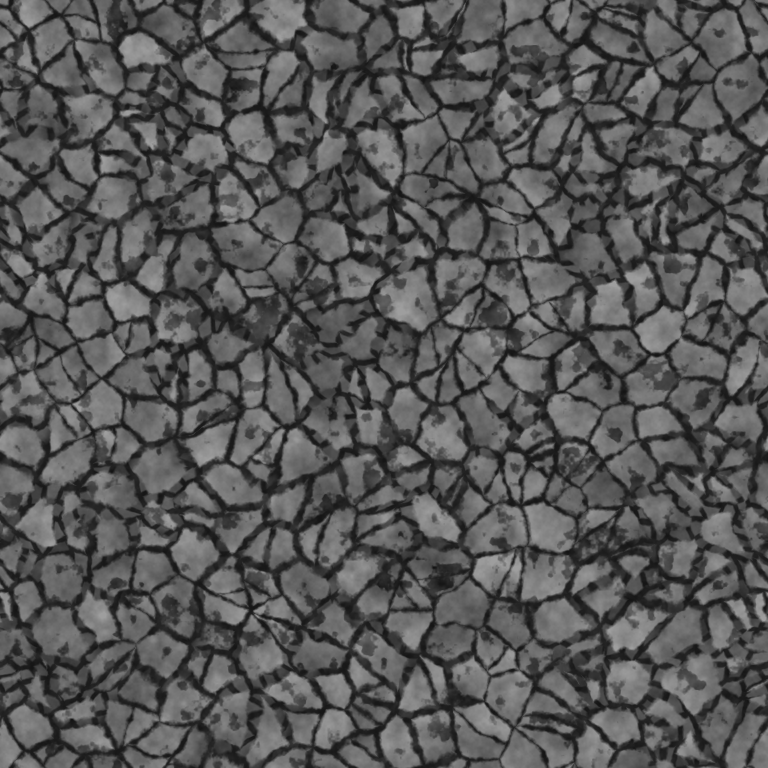
Write a three.js fragment shader that draws this texture.

```glsl
// Weathered grey paving of angular, tightly packed stones with dark joints and rubble.
varying vec2 vUv;

const float TAU = 6.2831853;
const float JOINT_DARK = 0.125;
const float RUBBLE_GREY = 0.37;
const float STONE_GREY = 0.452;

struct Cell {
  float edge;   // distance to the nearest border, in cells
  vec2 seed;    // random pair of the stone
  vec2 offset;  // position relative to the stone's centre
};

vec2 hash2(vec2 p) {
  vec3 q = fract(p.xyx * vec3(0.1031, 0.1030, 0.0973));
  q += dot(q, q.yzx + 33.33);
  return fract((q.xx + q.yz) * q.zy);
}

// Value noise that repeats after a whole number of lattice steps.
float noise(vec2 uv, float period, float seed) {
  vec2 p = uv * period;
  vec2 i = floor(p);
  vec2 f = p - i;
  f = f * f * (3.0 - 2.0 * f);
  vec2 a = mod(i, period) + seed;
  vec2 b = mod(i + 1.0, period) + seed;
  float low = mix(hash2(a).x, hash2(vec2(b.x, a.y)).x, f.x);
  float high = mix(hash2(vec2(a.x, b.y)).x, hash2(b).x, f.x);
  return mix(low, high, f.y);
}

float fbm(vec2 uv, float period, float seed) {
  float sum = 0.0;
  float weight = 0.533;
  for (int i = 0; i < 4; i++) {
    sum += weight * noise(uv, period, seed);
    period *= 2.0;
    seed += 17.0;
    weight *= 0.5;
  }
  return sum;
}

// Random pair of a cell in the turned lattice; equal for cells one tile apart.
vec2 cellSeed(vec2 id, vec2 axis) {
  vec2 k = vec2(axis.x * id.x - axis.y * id.y, axis.y * id.x + axis.x * id.y);
  return hash2(floor(mod(k + 0.5, dot(axis, axis))) + 7.0);
}

vec2 cellCentre(vec2 id, vec2 axis) {
  return id + 0.5 + 0.86 * (cellSeed(id, axis) - 0.5);
}

// Cellular pattern on a lattice turned by a whole-number axis, so it tiles.
Cell cellular(vec2 uv, vec2 axis) {
  vec2 p = vec2(dot(axis, uv), axis.x * uv.y - axis.y * uv.x);
  vec2 base = floor(p);
  vec2 nearestId = base;
  vec2 toNearest = vec2(8.0);
  for (int y = -1; y <= 1; y++) {
    for (int x = -1; x <= 1; x++) {
      vec2 id = base + vec2(float(x), float(y));
      vec2 d = cellCentre(id, axis) - p;
      if (dot(d, d) < dot(toNearest, toNearest)) {
        toNearest = d;
        nearestId = id;
      }
    }
  }
  float edge = 8.0;
  for (int y = -2; y <= 2; y++) {
    for (int x = -2; x <= 2; x++) {
      vec2 id = nearestId + vec2(float(x), float(y));
      vec2 d = cellCentre(id, axis) - p;
      vec2 across = d - toNearest;
      if (dot(across, across) > 0.0001)
        edge = min(edge, dot(0.5 * (d + toNearest), normalize(across)));
    }
  }
  return Cell(edge, cellSeed(nearestId, axis), -toNearest);
}

// Breaks some stones in two along a straight crack.
Cell splitStone(Cell stone, float share) {
  float angle = TAU * fract(stone.seed.x * 7.3);
  float crack = dot(stone.offset, vec2(cos(angle), sin(angle))) + 0.06;
  if (fract(stone.seed.y * 5.7) < share) {
    stone.edge = min(stone.edge, abs(crack) + 0.015);
    stone.seed = fract(stone.seed + 0.37 * step(0.0, crack));
  }
  return stone;
}

// Bends the rows with layered sines and frays the borders with noise.
vec2 warp(vec2 uv) {
  vec2 bend = 0.008 * sin(TAU * (3.0 * uv.yx + vec2(1.0, 2.0) * uv + vec2(0.1, 0.6)));
  bend += 0.004 * sin(TAU * (7.0 * uv.yx - vec2(2.0, 3.0) * uv));
  vec2 fray = vec2(fbm(uv, 40.0, 3.0), fbm(uv, 40.0, 91.0)) - 0.5;
  return uv + bend + 0.011 * fray;
}

float stoneTone(Cell stone, vec2 uv, float grain) {
  float angle = TAU * stone.seed.y;
  float tone = STONE_GREY + 0.12 * (fract(stone.seed.x * 13.1) - 0.5);
  tone += 0.09 * dot(stone.offset, vec2(cos(angle), sin(angle)));
  tone += 0.26 * (fbm(uv, 30.0, 51.0) - 0.5) + 0.15 * (grain - 0.5);
  float pits = smoothstep(0.60, 0.74, fbm(uv, 46.0, 130.0));
  return tone - 0.22 * pits;
}

void main() {
  vec2 p = warp(vUv);
  float grain = fbm(vUv, 96.0, 211.0);
  float wear = fbm(vUv, 9.0, 29.0);
  Cell stone = splitStone(cellular(p, vec2(16.0, 8.0)), 0.38);
  Cell chip = cellular(p, vec2(37.0, 22.0));

  // Worn areas have wider joints, filled with pale chips.
  float rubble = smoothstep(0.42, 0.66, wear) * smoothstep(0.08, 0.24, chip.edge);
  float joint = JOINT_DARK + (RUBBLE_GREY - JOINT_DARK) * rubble * (0.5 + 0.5 * chip.seed.x);
  joint += 0.12 * (grain - 0.5);

  float width = mix(0.01, 0.10, smoothstep(0.3, 0.7, wear));
  float cover = smoothstep(width - 0.02, width + 0.085, stone.edge + 0.12 * (grain - 0.5));
  float grey = mix(joint, stoneTone(stone, vUv, grain), cover);
  gl_FragColor = vec4(vec3(clamp(grey, 0.08, 0.62)), 1.0);
}
```
